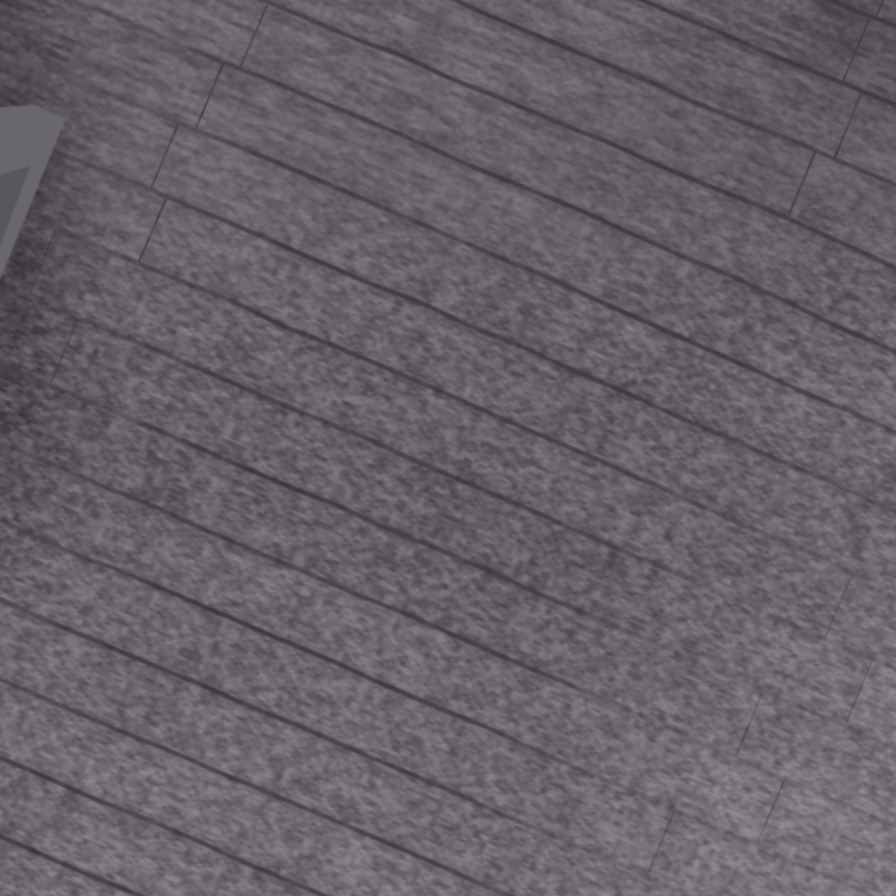
This texture is drawn by a three.js fragment shader. Its source:

```glsl
varying vec2 vUv;

#define AXIS vec2(0.9226, -0.3857)
#define BOARD_WIDTH 0.0814
#define BOARD_LENGTH 0.967
#define ROW_OFFSET 0.1955
#define SEAM_HALF 0.0021
#define JOINT_HALF 0.0012
#define GRAIN_SCALE vec2(100.0, 165.0)
#define GRAIN_CONTRAST 0.225
#define BASE_LEVEL 0.397
#define TINT vec3(0.0, -0.018, 0.003)
#define SEAM_COLOR vec3(0.255, 0.235, 0.248)
#define FRAME_COLOR vec3(0.415, 0.405, 0.425)

float hash(vec2 p) {
  vec3 q = fract(p.xyx * vec3(0.1031, 0.1030, 0.0973));
  q += dot(q, q.yzx + 33.33);
  return fract((q.x + q.y) * q.z);
}

float noise(vec2 p) {
  vec2 i = floor(p), f = fract(p);
  f = f * f * (3.0 - 2.0 * f);
  return mix(mix(hash(i), hash(i + vec2(1.0, 0.0)), f.x),
             mix(hash(i + vec2(0.0, 1.0)), hash(i + vec2(1.0, 1.0)), f.x), f.y);
}

// 1 on a line of the given half width, fading softly to 0
float softLine(float dist, float halfWidth) {
  return 1.0 - smoothstep(halfWidth * 0.3, halfWidth * 2.1, abs(dist));
}

// Fine mottling, drawn out into wood streaks toward the top
float woodGrain(vec2 board, float streak) {
  vec2 q = board * GRAIN_SCALE;
  float mottled = 0.55 * noise(q) + 0.45 * noise(q * 1.8 + 17.0);
  float streaked = 0.6 * noise(q * vec2(0.35, 1.1) + 41.0) + 0.4 * noise(q * 1.6);
  return mix(mottled, streaked, streak) - 0.5;
}

// Broad light, with shadow at the left edge and the upper right
float lighting(vec2 p) {
  float level = BASE_LEVEL;
  level += 0.048 * (1.0 - smoothstep(0.0, 0.48, p.y));
  level += 0.032 * smoothstep(0.6, 1.0, p.x) * (1.0 - smoothstep(0.5, 0.75, p.y));
  level -= 0.042 * smoothstep(0.6, 1.0, p.x) * smoothstep(0.7, 1.0, p.y);
  vec2 glow = (p - vec2(0.28, 0.78)) * vec2(4.0, 5.0);
  level += 0.022 * exp(-dot(glow, glow));
  vec2 shade = (p - vec2(0.0, 0.79)) * vec2(11.0, 4.5);
  level -= 0.11 * exp(-dot(shade, shade));
  return level - 0.03 * (1.0 - smoothstep(0.0, 0.12, p.x)) * smoothstep(0.25, 0.5, p.y);
}

// Coverage of the side of a line lying to the right of a to b
float rightOf(vec2 p, vec2 a, vec2 b) {
  vec2 d = normalize(b - a);
  return smoothstep(-0.002, 0.002, dot(p - a, vec2(d.y, -d.x)));
}

// Where the end joint of a row lies along the boards
float jointStart(float row) {
  float sway = 0.04 * (1.0 - 2.0 * mod(row, 2.0)) * step(3.5, row);
  float lower = 0.296 - 0.02 * row + sway;
  float upper = 0.91 + 0.04 * (hash(vec2(row + 30.0, 7.0)) - 0.5);
  return mix(upper, lower, step(0.5, row));
}

void main() {
  vec2 p = vUv;
  // Board space: x runs along the boards, y counts down across them
  vec2 board = vec2(dot(p, AXIS) - AXIS.y,
                    AXIS.x * (1.0 - p.y) + AXIS.y * p.x);
  float bend = 0.011 * p.x * p.x * (1.0 - smoothstep(0.58, 0.8, p.y));
  float wobble = 0.003 * (noise(vec2(board.x * 16.0, board.y * 9.0) + 5.0) - 0.5);
  float rowPos = (board.y + ROW_OFFSET + wobble - bend) / BOARD_WIDTH;
  float row = floor(rowPos);
  float seamDist = (fract(rowPos + 0.5) - 0.5) * BOARD_WIDTH;

  // Staggered end joints
  float alongPos = (board.x + wobble - jointStart(row)) / BOARD_LENGTH;
  float jointDist = (fract(alongPos + 0.5) - 0.5) * BOARD_LENGTH;
  float boardTone = hash(vec2(row + 50.0, floor(alongPos) + 20.0)) - 0.5;

  // Surface tone
  float grain = woodGrain(board, 0.8 * smoothstep(0.6, 0.95, p.y));
  float blotch = noise(board * vec2(9.0, 15.0)) + 0.7 * noise(board * vec2(26.0, 38.0)) - 0.85;
  float level = lighting(p) + GRAIN_CONTRAST * grain + 0.026 * blotch + 0.018 * boardTone;
  vec3 color = level + TINT;
  color.b += 0.007 * smoothstep(0.8, 1.3, board.x);

  // Seams wear away at the upper left and lower right, and break up along their length
  float wear = smoothstep(0.8, 1.0, board.x) * (1.0 - smoothstep(0.3, 0.65, p.y));
  float seamId = floor(rowPos + 0.5) * 3.7 + 60.0;
  float strength = mix(0.3, 1.0, smoothstep(0.08, 0.45, board.x)) * (1.0 - 0.7 * wear);
  strength *= 0.55 + 0.3 * noise(vec2(board.x * 6.0, seamId))
            + 0.25 * noise(vec2(board.x * 45.0, seamId + 9.0));
  float seam = softLine(seamDist, SEAM_HALF) * strength;
  float halo = 0.16 * softLine(seamDist, SEAM_HALF * 2.6) * strength;
  float joint = softLine(jointDist, JOINT_HALF) * mix(0.35, 0.7, smoothstep(0.45, 0.85, p.y));
  joint *= 0.6 + 0.6 * noise(vec2(board.y * 70.0, row + 3.0));
  color = mix(color, SEAM_COLOR, clamp(max(0.9 * seam, joint) + halo, 0.0, 1.0));
  color += 0.25 * GRAIN_CONTRAST * grain * seam;

  // Pale frame corner at the left edge, with a recessed panel
  vec2 tip = vec2(0.073, 0.867);
  float frame = rightOf(p, vec2(0.0, 0.88), vec2(0.039, 0.883))
              * rightOf(p, vec2(0.039, 0.883), tip)
              * rightOf(p, tip, vec2(0.0, 0.688));
  float panel = rightOf(p, vec2(0.0, 0.805), vec2(0.034, 0.815))
              * rightOf(p, vec2(0.034, 0.815), vec2(0.0, 0.725));
  color = mix(color, FRAME_COLOR * (1.0 - 0.16 * panel), frame);

  gl_FragColor = vec4(color, 1.0);
}
```
